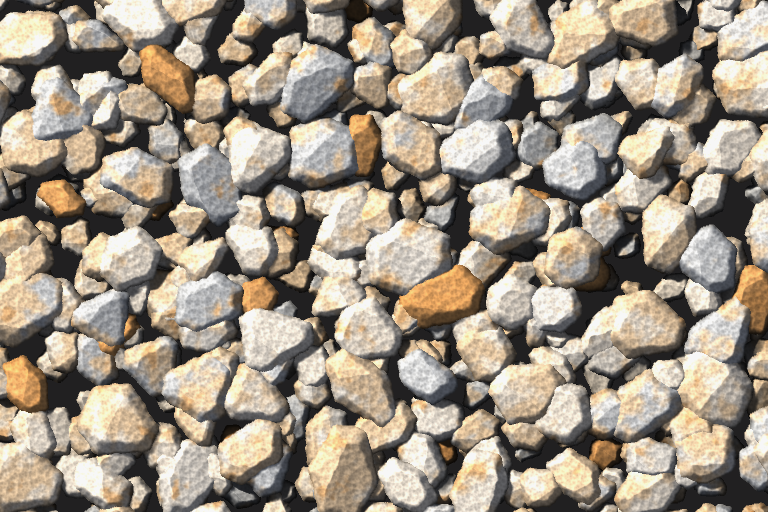
Reproduce this texture procedurally as a WebGL 1 fragment shader.

```glsl
precision highp float;
// Sunlit crushed gravel: three layers of faceted stones on jittered grids form a
// height field. The highest stone wins; its slope, a short shadow march and
// cellular grain light it, with warm sun against cool ambient shade.
uniform vec2 u_resolution;

const vec3 LIGHT = vec3(-0.52, 0.52, 0.68);
const vec3 SUN = vec3(0.98, 0.94, 0.87);
const vec3 SKY = vec3(0.35, 0.365, 0.40);
const vec3 PALE = vec3(0.93, 0.89, 0.83);
const vec3 TAN = vec3(0.88, 0.77, 0.63);
const vec3 GREY = vec3(0.74, 0.75, 0.76);
const vec3 RUST = vec3(0.84, 0.58, 0.31);
const vec3 SOIL = vec3(0.13, 0.125, 0.13);

struct Stone {
  vec2 centre;
  float size;
  float seed;
  float base;
  float height;
};

float hash(vec2 p) {
  return fract(sin(dot(p, vec2(127.1, 311.7))) * 43758.55);
}

vec2 hash2(vec2 p) {
  return vec2(hash(p), hash(p + 57.3));
}

float smoothMax(float a, float b, float k) {
  float h = max(k - abs(a - b), 0.0);
  return max(a, b) + h * h * 0.25 / k;
}

vec2 turn(vec2 p, float angle) {
  float c = cos(angle), s = sin(angle);
  return vec2(c * p.x - s * p.y, s * p.x + c * p.y);
}

// Distance to the nearest jittered point, 0 at grain centres
float cellular(vec2 p) {
  vec2 id = floor(p), f = fract(p);
  float nearest = 2.0;
  for (int y = -1; y <= 1; y++)
    for (int x = -1; x <= 1; x++) {
      vec2 o = vec2(float(x), float(y));
      vec2 d = o + hash2(id + o) - f;
      nearest = min(nearest, dot(d, d));
    }
  return sqrt(nearest);
}

float layeredSines(vec2 p) {
  float sum = 0.0, gain = 0.5;
  for (int i = 0; i < 4; i++) {
    sum += gain * sin(p.x + 1.7 * sin(p.y)) * cos(p.y * 1.1 - p.x * 0.3);
    p = turn(p, 1.1) * 1.9 + 3.1;
    gain *= 0.6;
  }
  return sum;
}

// Height of one stone above its base: a bevelled hexagon under a tilted roof
float profile(vec2 p, Stone s) {
  vec2 q = turn(p - s.centre, s.seed * 40.0) / s.size;
  q.y *= mix(1.0, 1.5, fract(s.seed * 91.7));
  vec2 side = vec2(1.0, 0.0);
  float d = -1.0;
  for (int i = 0; i < 6; i++) {
    float reach = mix(0.6, 1.05, fract(s.seed * (17.3 + 7.9 * float(i))));
    d = smoothMax(d, dot(q, side) - reach, 0.12);
    side = vec2(0.5 * side.x - 0.866 * side.y, 0.866 * side.x + 0.5 * side.y);
  }
  vec2 ridge = turn(vec2(1.0, 0.0), s.seed * 77.0);
  float offset = fract(s.seed * 53.1) - 0.5;
  float roof = 0.48 - 0.24 * abs(dot(q, ridge) - offset) + 0.12 * dot(q, ridge.yx);
  return -smoothMax(d * 1.7, -roof, 0.1) * s.size;
}

Stone topStone(vec2 p) {
  Stone best = Stone(p, 1.0, 0.0, 0.0, -0.02);
  float cell = 0.15;
  for (int layer = 0; layer < 3; layer++) {
    float level = float(layer);
    vec2 grid = p / cell + level * vec2(3.7, 1.9);
    for (int y = -1; y <= 1; y++)
      for (int x = -1; x <= 1; x++) {
        vec2 id = floor(grid) + vec2(float(x), float(y));
        vec2 key = id + level * 31.0;
        vec2 centre = (id + 0.5 + 0.7 * (hash2(key) - 0.5) - level * vec2(3.7, 1.9)) * cell;
        float size = cell * mix(0.44, 0.65, hash(key + 11.0));
        if (distance(p, centre) < size * 1.3) {
          Stone s = Stone(centre, size, hash(key + 23.0), 0.0, 0.0);
          s.base = 0.03 - 0.015 * level + 0.026 * hash(key + 5.0);
          float rise = profile(p, s);
          s.height = s.base + rise;
          if (rise > 0.0 && s.height > best.height) best = s;
        }
      }
    cell *= 0.72;
  }
  return best;
}

float sunlight(vec2 p, float height) {
  float blocked = 0.0, reach = 0.014;
  for (int i = 0; i < 3; i++) {
    float ray = height + reach * 0.92;
    blocked = max(blocked, topStone(p + normalize(LIGHT.xy) * reach).height - ray);
    reach *= 2.0;
  }
  return 1.0 - smoothstep(0.0, 0.011, blocked);
}

vec3 stoneColour(vec2 p, float seed) {
  float patches = layeredSines(p * 28.0 + seed * 60.0);
  vec3 colour = mix(PALE, GREY, smoothstep(0.4, 0.8, fract(seed * 37.7)));
  colour = mix(colour, TAN, smoothstep(-0.25, 0.4, patches + fract(seed * 61.3) - 0.5));
  float rusty = step(0.94, fract(seed * 29.9)) + 0.45 * smoothstep(0.4, 0.7, patches);
  return mix(colour, RUST, min(rusty, 0.85));
}

vec3 gravel(vec2 p) {
  vec2 q = p + 0.003 * vec2(layeredSines(p * 75.0), layeredSines(p.yx * 75.0 + 9.0));
  Stone s = topStone(q);
  if (s.height < -0.01) return SOIL;
  float e = 0.002, rise = s.height - s.base;
  vec2 slope = vec2(profile(q + vec2(e, 0.0), s), profile(q + vec2(0.0, e), s)) - rise;
  // Pitted surface: slope of the grain toward the light
  vec2 toSun = normalize(LIGHT.xy) * 0.003;
  float pits = cellular(p * 65.0) - cellular((p + toSun) * 65.0);
  float grain = cellular(p * 150.0) - 0.5;
  float facing = dot(normalize(vec3(-slope, e)), LIGHT) + 0.5 * pits;
  float lit = clamp(facing, 0.0, 1.0) * sunlight(q, s.height);
  float open = mix(0.3, 1.1, smoothstep(0.0, 0.065, s.height));
  open *= mix(0.5, 1.0, smoothstep(0.0, 0.012, rise));
  vec3 colour = stoneColour(p, s.seed) * (SKY * open + SUN * lit);
  return colour * (1.0 + 0.22 * grain + 0.1 * layeredSines(p * 160.0));
}

void main() {
  // Two diagonal samples smooth the stone edges
  vec2 shift = vec2(0.25, -0.25);
  vec3 first = gravel((gl_FragCoord.xy + shift) / u_resolution.y);
  vec3 second = gravel((gl_FragCoord.xy - shift) / u_resolution.y);
  gl_FragColor = vec4(clamp(0.5 * (first + second), 0.0, 0.97), 1.0);
}
```
